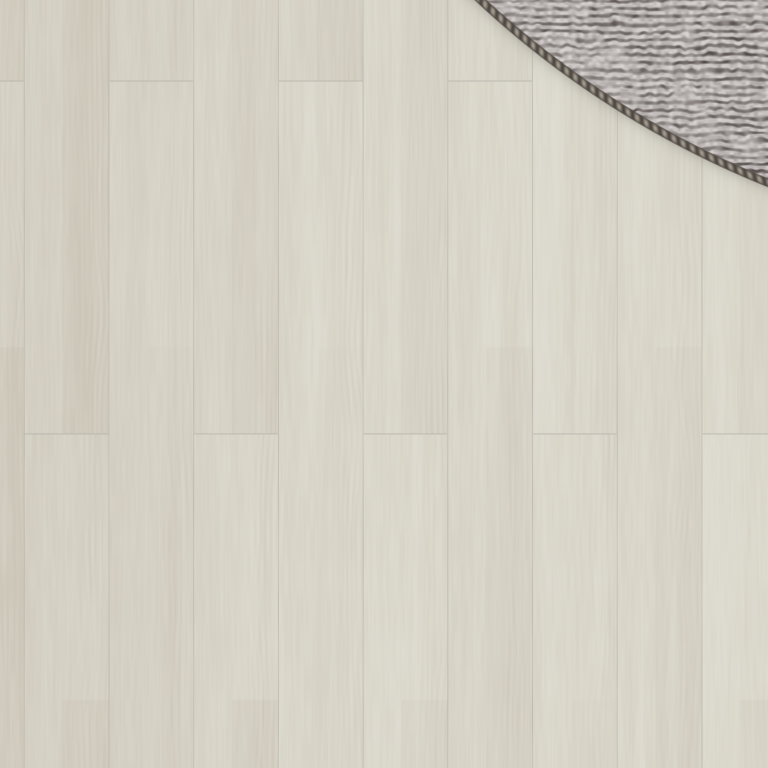
A Shadertoy shader for this texture:

```glsl
const float PLANK_WIDTH = 0.1103;
const float PLANK_LENGTH = 0.919;
const vec2 PLANK_ORIGIN = vec2(0.0316, 0.435);
const float SEAM_HALF_WIDTH = 0.0007;
const float SEAM_STRENGTH = 0.75;
const float STRIP_SPLIT = 0.45;    // across the plank
const float STRIP_END = 0.377;     // along the plank
const vec3 FLOOR_LIGHT = vec3(0.858, 0.846, 0.800);
const vec3 FLOOR_SHADE = vec3(0.815, 0.795, 0.742);
const vec3 SEAM_COLOR = vec3(0.71, 0.70, 0.665);

const vec2 RUG_CENTER = vec2(1.455, 1.8916);
const float RUG_RADIUS = 1.223;
const float RUG_ROW = 0.0102;
const float BINDING_WIDTH = 0.0105;
const float BRAID_PITCH = 0.0138;
const vec3 RUG_LIGHT = vec3(0.775, 0.755, 0.745);
const vec3 RUG_DARK = vec3(0.34, 0.31, 0.30);
const vec3 BRAID_LIGHT = vec3(0.64, 0.61, 0.56);
const vec3 BRAID_DARK = vec3(0.31, 0.285, 0.265);
const float TAU = 6.28319;

float hash(vec2 p) {
    return fract(sin(dot(p, vec2(127.1, 311.7))) * 43758.5453);
}

float noise(vec2 p) {
    vec2 i = floor(p), f = fract(p);
    f = f * f * (3.0 - 2.0 * f);
    return mix(mix(hash(i), hash(i + vec2(1, 0)), f.x),
               mix(hash(i + vec2(0, 1)), hash(i + vec2(1, 1)), f.x), f.y);
}

// Distance to the nearest end of a unit cell
float edgeDistance(float t) {
    return 0.5 - abs(t - 0.5);
}

// Coverage of a thin line that fades rather than thickens when small
float lineCoverage(float d, float px) {
    return clamp((SEAM_HALF_WIDTH - d) / px + 0.5, 0.0, 1.0);
}

vec3 floorColor(vec2 p, float px) {
    // Staggered plank cells, measured downward from each joint
    float across = (p.x - PLANK_ORIGIN.x) / PLANK_WIDTH;
    float column = floor(across);
    float along = (PLANK_ORIGIN.y - p.y) / PLANK_LENGTH + 0.5 * mod(column, 2.0);
    float row = floor(along);
    across = fract(across);
    along = fract(along);
    vec2 plank = vec2(column, row);

    // Tone of each printed strip, with a darker lower right one
    float piece = smoothstep(STRIP_END - 0.002, STRIP_END + 0.002, along);
    float rightStrip = smoothstep(STRIP_SPLIT - 0.01, STRIP_SPLIT + 0.01, across);
    float tone = 0.3 * (hash(plank + 3.7) - 0.5);
    tone -= piece * rightStrip * (0.1 + 0.35 * hash(plank + 9.2));

    // Long streaks, fine pores and wavy growth lines
    vec2 shift = vec2(hash(plank), hash(plank + 5.1)) * 40.0;
    float streak = noise(vec2(across * 8.0, p.y * 2.5) + shift) - 0.5;
    float pores = noise(vec2(p.x * 420.0, p.y * 22.0) + shift) - 0.5;
    float bend = noise(vec2(across * 3.0, p.y * 8.0) + shift);
    float growth = 0.5 + 0.5 * sin(TAU * (across * 15.0 + bend * 1.8));
    growth *= growth * smoothstep(0.55, 0.85, across);
    growth *= noise(vec2(across * 4.0, p.y * 9.0) - shift);

    float light = 0.36 + 0.6 * smoothstep(0.0, 0.75, p.x) + 0.08 * p.y;
    light += tone + 0.45 * streak + 0.45 * pores - 0.5 * growth;
    vec3 color = mix(FLOOR_SHADE, FLOOR_LIGHT, clamp(light, -0.4, 1.3));

    // Plank seams of uneven depth
    float side = lineCoverage(edgeDistance(across) * PLANK_WIDTH, px);
    float joint = lineCoverage(edgeDistance(along) * PLANK_LENGTH, px);
    float depth = 0.55 + 0.45 * noise(vec2(p.x * 30.0, p.y * 14.0));
    return mix(color, SEAM_COLOR, max(side * depth, joint) * SEAM_STRENGTH);
}

vec3 rugColor(vec2 p, float inside, float px) {
    // Uneven woven rows with broken dark yarn
    float weave = p.y / RUG_ROW + 0.45 * (noise(p * vec2(30.0, 50.0)) - 0.5);
    weave += 0.35 * (noise(p * vec2(130.0, 90.0)) - 0.5);
    float row = floor(weave + 0.5);
    float gap = smoothstep(0.12, 0.45, abs(fract(weave) - 0.5));
    float wear = noise(vec2(p.x * 110.0, row * 7.3));
    float patches = noise(vec2(p.x * 9.0, row * 0.37));
    float yarn = gap * clamp(0.1 + 0.75 * wear + 0.5 * (patches - 0.3), 0.0, 1.0);
    vec3 color = mix(RUG_LIGHT, RUG_DARK, yarn);
    color *= 0.87 + 0.24 * noise(p * vec2(190.0, 230.0));

    // Twisted binding along the rim
    vec2 fromCenter = p - RUG_CENTER;
    float arc = atan(fromCenter.y, fromCenter.x) * RUG_RADIUS;
    float twist = 0.5 + 0.5 * sin(TAU * (arc / BRAID_PITCH + inside / 0.02));
    float rounding = sin(0.5 * TAU * clamp(inside / BINDING_WIDTH, 0.0, 1.0));
    vec3 braid = mix(BRAID_DARK, BRAID_LIGHT, twist * rounding);
    float field = smoothstep(BINDING_WIDTH - px, BINDING_WIDTH + px, inside);
    return mix(braid, color, field);
}

void mainImage(out vec4 fragColor, in vec2 fragCoord) {
    float px = 1.0 / iResolution.y;
    vec2 p = fragCoord * px;
    float inside = RUG_RADIUS - distance(p, RUG_CENTER);

    vec3 color = floorColor(p, px);
    color *= 1.0 - 0.15 * exp(min(inside, 0.0) / 0.007);   // contact shadow
    color = mix(color, rugColor(p, inside, px), smoothstep(-px, px, inside));
    fragColor = vec4(color, 1.0);
}
```
